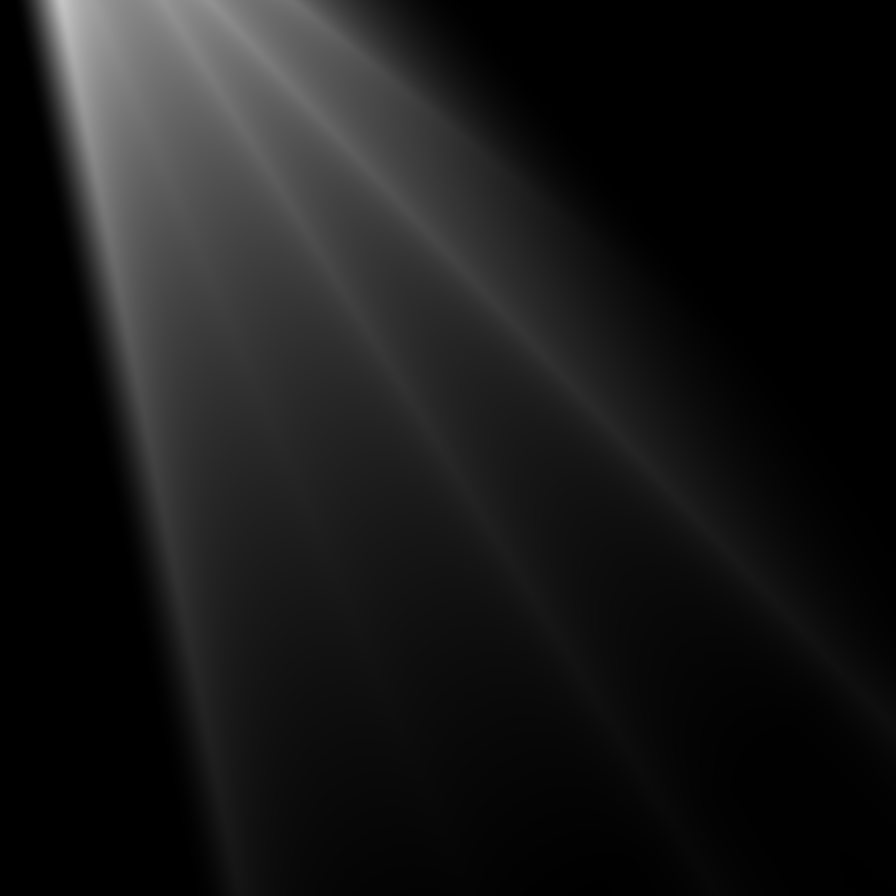
This background is drawn by a Shadertoy shader. Its source:

```glsl
// Soft grey spotlight rays fanning down from the upper left corner on black.

const float SOURCE_X = 0.068;

// Horizontal offset from a slanted line that starts at startX on the top edge.
float lineOffset(vec2 p, float startX, float slope) {
    return p.x - startX - slope * p.y;
}

// Soft ridge with separate falloff widths on its left and right flanks.
float ridge(float offset, float leftWidth, float rightWidth, float depth) {
    float width = mix(leftWidth, rightWidth, smoothstep(-0.008, 0.008, offset));
    float spread = 0.75 + 0.5 * depth;
    float softOffset = sqrt(offset * offset + 0.00002) - 0.0045;
    return exp(-softOffset / (width * spread));
}

// One ray: a ridge along a line, dimming with distance from the source.
float ray(vec2 p, float startX, float slope, vec2 widths,
          float strength, float decay, float dist) {
    float offset = lineOffset(p, startX, slope);
    return strength * exp(-decay * dist) * ridge(offset, widths.x, widths.y, p.y);
}

// Diffuse haze that fills the cone between the rays.
float haze(float dist) {
    return max(0.62 * exp(-2.1 * dist) - 0.055, 0.0);
}

// Mask of the cone: narrow feather on the left, wide feather on the right.
float coneMask(vec2 p) {
    float leftOffset = lineOffset(p, SOURCE_X, 0.2);
    float left = smoothstep(-0.054, 0.004, leftOffset);
    float innerEdge = lineOffset(p, 0.306, 0.88);
    float outerEdge = lineOffset(p, 0.521, 0.85);
    float right = 1.0 - smoothstep(0.0, 1.0, innerEdge / (innerEdge - outerEdge));
    return left * right;
}

void mainImage(out vec4 fragColor, in vec2 fragCoord) {
    // Canvas units with depth measured downward from the top edge
    vec2 p = fragCoord / iResolution.xy;
    p.y = 1.0 - p.y;
    float dist = length(p - vec2(SOURCE_X, 0.0));

    // Haze and the five rays, from left to right
    float light = haze(dist);
    light += ray(p, SOURCE_X, 0.20, vec2(0.030, 0.036), 0.20, 1.2, dist);
    light += ray(p, 0.104, 0.42, vec2(0.030, 0.035), 0.04, 1.5, dist);
    light += ray(p, 0.182, 0.62, vec2(0.032, 0.042), 0.13, 1.3, dist);
    light += ray(p, 0.234, 0.94, vec2(0.038, 0.060), 0.18, 1.0, dist);
    light += ray(p, 0.326, 1.25, vec2(0.045, 0.050), 0.28, 3.0, dist);

    fragColor = vec4(vec3(light * coneMask(p)), 1.0);
}
```
